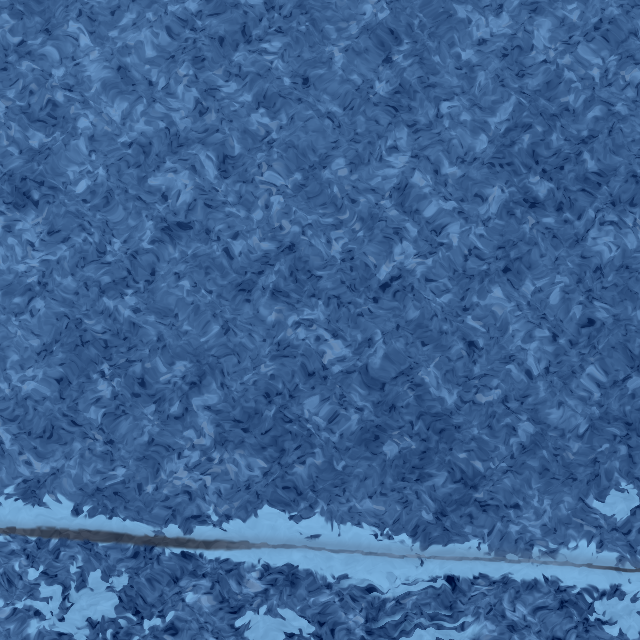
Reproduce this texture procedurally as a WebGL 1 fragment shader.

```glsl
precision highp float;
// Weathered blue paint: mottled flakes above a dark sloping crack with ragged pale edges.
uniform vec2 u_resolution;

const vec3 BASE_BLUE = vec3(0.222, 0.362, 0.545);
const vec3 TONE_STEP = vec3(0.150, 0.180, 0.188);
const vec3 PALE_BLUE = vec3(0.455, 0.665, 0.840);
const vec3 CHALK = vec3(0.43, 0.54, 0.68);
const vec3 CRACK_DARK = vec3(0.20, 0.235, 0.30);
const vec3 CRACK_GREY = vec3(0.34, 0.45, 0.58);
const float CRACK_LEFT = 0.170;
const float CRACK_SLOPE = -0.059;
const float MOTTLE_CONTRAST = 1.75;
const float EDGE_SOFTNESS = 0.005;

float hash(vec2 p) {
  return fract(sin(dot(p, vec2(127.1, 311.7))) * 43758.545);
}

vec2 hash2(vec2 p) {
  return vec2(hash(p), hash(p + 57.3));
}

// Random shade per cell, blended softly across cell borders.
float flakes(vec2 p) {
  vec2 cell = floor(p);
  vec2 local = fract(p);
  float total = 0.0;
  float weight = 0.0;
  for (int j = -1; j <= 1; j++) {
    for (int i = -1; i <= 1; i++) {
      vec2 offset = vec2(float(i), float(j));
      vec2 away = offset + hash2(cell + offset) - local;
      float w = exp(-9.0 * dot(away, away));
      total += w * hash(cell + offset + 19.7);
      weight += w;
    }
  }
  return total / weight;
}

// Irregular bending so that flakes lose their round outline.
vec2 warp(vec2 p) {
  vec2 q = p + 0.006 * sin(p.yx * vec2(61.0, 53.0) + sin(p * 37.0) * 2.0);
  return q + 0.0025 * sin(q.yx * vec2(193.0, 227.0) + sin(q * 141.0) * 2.0);
}

float bump(float x, float center, float width) {
  float d = (x - center) / width;
  return exp(-d * d);
}

float blob(vec2 p, vec2 center, vec2 radius) {
  return 1.0 - length((p - center) / radius);
}

float cover(float d) {
  return smoothstep(-EDGE_SOFTNESS, EDGE_SOFTNESS, d);
}

void main() {
  vec2 uv = gl_FragCoord.xy / u_resolution;
  vec2 p = warp(uv);
  vec2 slanted = vec2(p.x + 0.45 * p.y, p.y - 0.25 * p.x);

  // Mottled paint at several flake sizes
  float cloud = flakes(p * 9.0 + 3.0) - 0.5;
  float large = flakes(p * 30.0) - 0.5;
  float medium = flakes(slanted * vec2(62.0, 70.0) + 11.0) - 0.5;
  float small = flakes(slanted * vec2(105.0, 135.0) + 29.0) - 0.5;
  float grain = flakes(slanted * vec2(180.0, 240.0) + 47.0) - 0.5;
  float mottle = 0.16 * cloud + 0.26 * large + 0.34 * medium + 0.30 * small + 0.22 * grain;

  // Broad light: brighter toward the upper left, dimmer at middle right
  float light = 0.16 * (uv.y - 0.5) - 0.10 * (uv.x - 0.5);
  light -= 0.12 * bump(length(uv - vec2(0.72, 0.42)), 0.0, 0.35);

  float above = uv.y - (CRACK_LEFT + CRACK_SLOPE * uv.x + 0.002 * sin(uv.x * 17.0));
  float below = cover(-above);
  float tone = 0.06 + light + mottle * MOTTLE_CONTRAST * (1.0 + 0.55 * below);
  tone += 0.38 * smoothstep(0.14, 0.32, 0.5 * medium + 0.4 * large + 0.3 * small);
  tone -= 0.45 * smoothstep(0.20, 0.38, -0.5 * small - 0.4 * grain - 0.2 * medium);
  vec3 color = BASE_BLUE + TONE_STEP * tone;
  color = mix(color, CHALK, 0.55 * smoothstep(0.30, 0.42, 0.6 * small + 0.4 * large));

  // Ragged pale margins on both sides of the crack
  float ragged = 0.032 * large + 0.028 * medium + 0.016 * small;
  float rise = mix(0.035, 0.011, smoothstep(0.55, 0.76, uv.x));
  rise += 0.017 * bump(uv.x, 0.05, 0.05) + 0.018 * bump(uv.x, 0.42, 0.05);
  rise += 0.008 * bump(uv.x, 0.17, 0.02) + 0.009 * bump(uv.x, 0.90, 0.05);
  rise -= 0.013 * bump(uv.x, 0.25, 0.05) + 0.012 * bump(uv.x, 1.0, 0.05);
  float drop = 0.005 + 0.026 * smoothstep(0.12, 0.50, uv.x) + 0.011 * bump(uv.x, 0.57, 0.08);
  float margin = min(rise + ragged - above, drop + 0.65 * ragged + above);
  float pale = cover(margin);

  // Scraped patches and slanted brush streaks
  float tear = 2.0 * large + 1.5 * medium + 0.8 * small;
  float patches = blob(uv, vec2(0.137, 0.055), vec2(0.085, 0.055));
  patches = max(patches, blob(uv, vec2(0.43, 0.018), vec2(0.055, 0.024)));
  patches = max(patches, blob(uv, vec2(0.97, 0.045), vec2(0.065, 0.035)));
  patches = max(patches, blob(uv, vec2(0.97, 0.215), vec2(0.026, 0.020)));
  pale = max(pale, 0.85 * smoothstep(-0.12, 0.12, patches + 0.65 * tear - 0.1));
  float streak = flakes(vec2(p.x * 13.0, (p.y - 0.16 * p.x) * 140.0));
  float brushed = max(blob(uv, vec2(0.67, 0.018), vec2(0.10, 0.032)),
                      blob(uv, vec2(0.62, 0.088), vec2(0.11, 0.025)));
  pale = max(pale, 0.85 * smoothstep(0.48, 0.65, streak) * smoothstep(0.0, 0.35, brushed));
  vec3 paleColor = PALE_BLUE + TONE_STEP * (0.45 * mottle + 0.2 * (streak - 0.5));
  color = mix(color, paleColor, pale);

  // Crack: thick and dark at left, thin and grey toward the right
  float depth = 1.0 - smoothstep(0.30, 0.48, uv.x);
  float rightEnd = smoothstep(0.88, 0.96, uv.x);
  float halfWidth = 0.0035 + 0.0065 * depth * smoothstep(-0.06, 0.10, uv.x);
  float fissure = 1.0 - smoothstep(0.45, 1.15, abs(above + 0.004 * medium) / halfWidth);
  float dust = bump(above, 0.006, 0.011);
  color = mix(color, CRACK_GREY, 0.45 * dust);
  vec3 crackColor = mix(CRACK_GREY, CRACK_DARK, max(depth, 0.8 * rightEnd));
  crackColor += 0.09 * (streak - 0.5) + 0.07 * small;
  color = mix(color, crackColor, 0.9 * fissure);

  gl_FragColor = vec4(clamp(color, 0.0, 1.0), 1.0);
}
```
